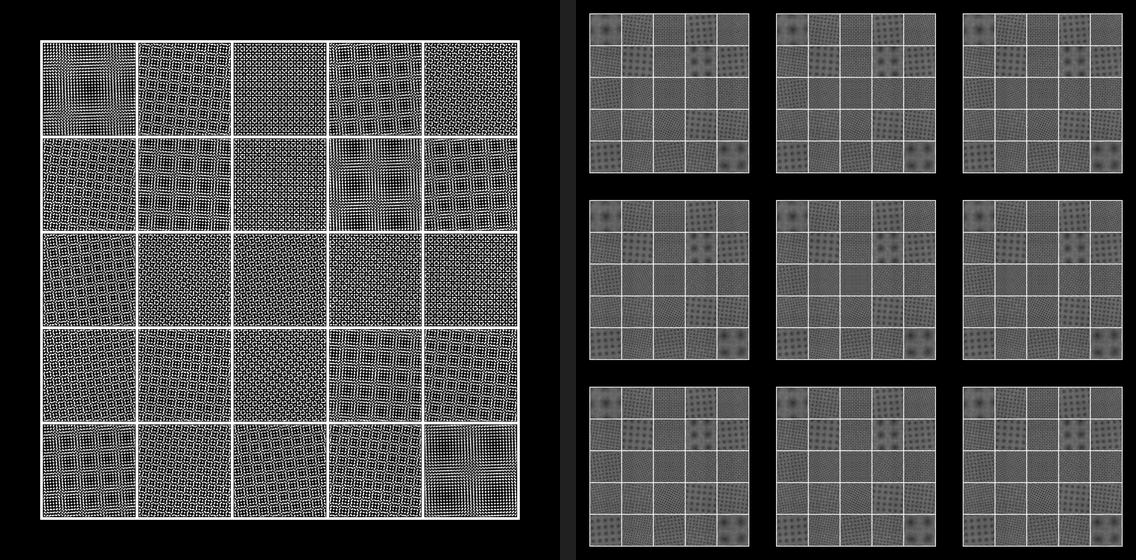
Left: one tile. Right: repeated 3 by 3.
Write a Shadertoy shader that draws this pattern.

```glsl
// Signed twist of the second dot lattice in each panel, top row first
const float TWIST[25] = float[25](
     0.06, -0.27,  0.78,  0.16, -0.55,
    -0.32, -0.15,  0.77,  0.075, 0.16,
     0.28, -0.60,  0.54,  0.72,  0.76,
     0.37, -0.31,  0.65, -0.17, -0.24,
     0.15, -0.40,  0.28, -0.30,  0.06);

mat2 rotate(float a) {
    float c = cos(a), s = sin(a);
    return mat2(c, s, -s, c);
}

// Distance to the nearest lattice point, in dot periods
float latticeDistance(vec2 p) {
    return length(fract(p) - 0.5);
}

float panelDots(vec2 cell, vec2 local) {
    int index = int(4.0 - cell.y) * 5 + int(cell.x);
    vec2 p = local * 32.0;

    // Half-period shifts move the interference cells within the panel
    vec2 shift = 0.5 * vec2(step(cell.y, 0.5), step(2.5, cell.x));
    vec2 twisted = rotate(-TWIST[index]) * p + shift;

    float d = min(latticeDistance(p + 0.5), latticeDistance(twisted + 0.5));
    return step(d, 0.25);
}

float scene(vec2 uv) {
    vec2 grid = (uv - 0.5) / 0.1703 + 2.5;
    vec2 fromCenter = abs(grid - 2.5);
    if (max(fromCenter.x, fromCenter.y) > 2.5147) return 0.0;

    // White rules between and around the panels
    vec2 toRule = abs(grid - round(grid));
    float edge = min(toRule.x, toRule.y);
    if (edge < 0.0147) return 1.0;

    // Narrow dark gap, then two overlaid dot lattices
    vec2 cell = clamp(floor(grid), 0.0, 4.0);
    return step(0.019, edge) * panelDots(cell, grid - cell - 0.5);
}

void mainImage(out vec4 fragColor, in vec2 fragCoord) {
    // Area sampling keeps the fine dots smooth
    float light = 0.0;
    for (int y = 0; y < 5; y++) {
        for (int x = 0; x < 5; x++) {
            vec2 offset = (vec2(x, y) - 2.0) * 0.25;
            light += scene((fragCoord + offset) / iResolution.xy);
        }
    }
    fragColor = vec4(vec3(light / 25.0), 1.0);
}
```
